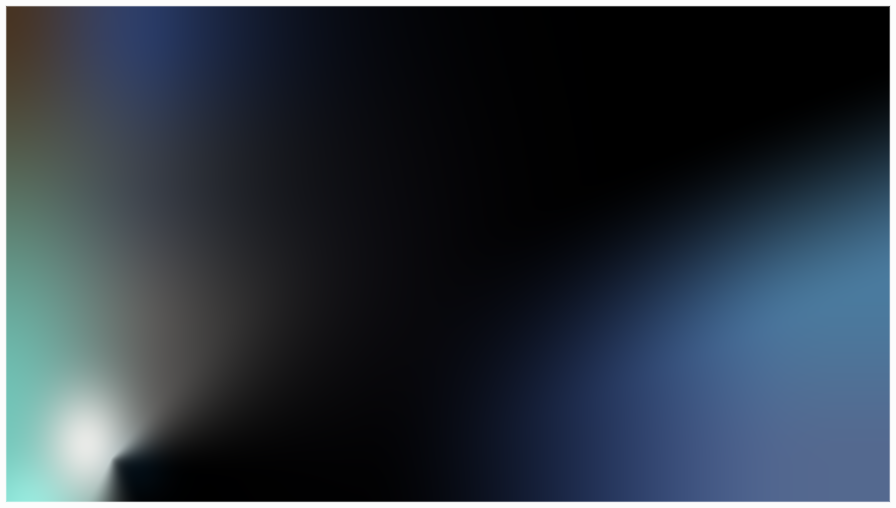
Give the GLSL for this background, as a Shadertoy shader.

```glsl
// Soft round falloff, scaled separately on each axis
float glow(vec2 p, vec2 centre, vec2 size) {
    vec2 d = (p - centre) / size;
    return exp(-dot(d, d));
}

// Light that fades from the left side, cut by a dark fan around a pivot
vec3 leftLight(vec2 p) {
    vec3 teal = vec3(0.44, 0.77, 0.72), brown = vec3(0.28, 0.20, 0.13);
    vec3 grey = vec3(0.56, 0.55, 0.54), slate = vec3(0.35, 0.38, 0.44);
    vec3 blue = vec3(0.25, 0.36, 0.63);

    vec3 outer = mix(teal, brown, smoothstep(0.15, 1.0, p.y));
    vec3 inner = mix(grey, slate, smoothstep(0.35, 0.65, p.y));
    inner = mix(inner, blue, smoothstep(0.65, 0.95, p.y));
    vec3 col = mix(outer, inner, smoothstep(0.0, 0.34, p.x));
    col *= exp(-pow(p.x / 0.455, 2.0));

    // Pale corner and white hot spot
    col = mix(col, vec3(0.62, 0.97, 0.92), 0.75 * glow(p, vec2(0.06, 0.0), vec2(0.10, 0.09)));
    col = mix(col, vec3(0.96, 0.95, 0.94), 0.9 * glow(p, vec2(0.17, 0.125), vec2(0.085, 0.11)));

    // Angle away from the dark axis of the fan
    vec2 arm = p - vec2(0.218, 0.099);
    vec2 axis = vec2(cos(0.6), -sin(0.6));
    float angle = acos(clamp(dot(arm, axis) / (length(arm) + 0.01), -1.0, 1.0));
    return col * smoothstep(0.5, 1.5, angle);
}

// Blue light rising from the lower right under a slanted upper limit
vec3 rightLight(vec2 p) {
    vec3 navy = vec3(0.22, 0.33, 0.60);
    vec3 azure = vec3(0.29, 0.48, 0.62), indigo = vec3(0.33, 0.41, 0.56);
    vec3 side = mix(indigo, azure, smoothstep(0.08, 0.45, p.y));
    vec3 col = mix(navy, side, smoothstep(1.0, 1.65, p.x));
    float limit = 0.862 - 0.4 * (1.70 - p.x);
    return col * smoothstep(0.71, 1.56, p.x) * smoothstep(0.0, 0.45, limit - p.y);
}

void mainImage(out vec4 fragColor, in vec2 fragCoord) {
    vec2 p = fragCoord / iResolution.y;
    vec2 size = iResolution.xy / iResolution.y;

    vec3 col = leftLight(p) + rightLight(p);
    col += vec3(0.022, 0.020, 0.035) * glow(p, vec2(0.75, 0.48), vec2(0.25, 0.40));
    col += vec3(0.01, 0.05, 0.08) * glow(p, vec2(0.27, 0.08), vec2(0.06));

    // White frame
    vec2 edge = min(p, size - p);
    float pixel = 1.0 / iResolution.y;
    float inside = smoothstep(-pixel, pixel, min(edge.x, edge.y) - 0.0122);
    fragColor = vec4(mix(vec3(0.99), col, inside), 1.0);
}
```
